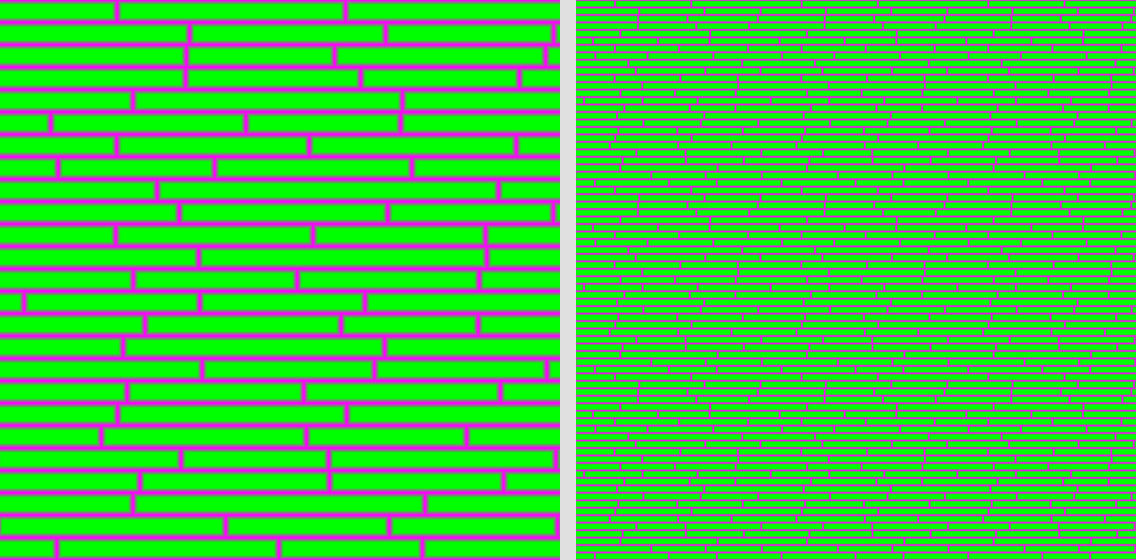
Left: one tile. Right: repeated 3 by 3.
Reproduce this pattern procedurally as a three.js fragment shader.

```glsl
varying vec2 vUv;

const float ROWS = 25.0;
const float SHORT_ROWS = 7.0;    // rows that hold two planks instead of three
const float JITTER = 0.32;       // joint shift as a share of plank length
const float LINE_INNER = 0.0005; // half width of the solid core
const float LINE_OUTER = 0.0088; // half width including the soft edge
const vec3 PLANK_COLOR = vec3(0.0, 1.0, 0.0);
const vec3 LINE_COLOR = vec3(1.0, 0.0, 1.0);

float hash(vec2 p) {
  vec3 q = fract(vec3(p.xyx) * 0.1031);
  q += dot(q, q.yzx + 33.33);
  return fract((q.x + q.y) * q.z);
}

// Distance to the nearest whole number, so it wraps at the edges
float wrapDistance(float x) {
  return abs(fract(x + 0.5) - 0.5);
}

float planksInRow(float row) {
  return mod(row * SHORT_ROWS, ROWS) < SHORT_ROWS ? 2.0 : 3.0;
}

// Distance to the nearest upright joint of a row
float jointDistance(float x, float row) {
  float count = planksInRow(row);
  float offset = hash(vec2(row, 17.0));
  float nearest = 1.0;
  for (int i = 0; i < 3; i++) {
    float index = float(i);
    if (index >= count) break;
    float shift = JITTER * (hash(vec2(row, index + 41.0)) - 0.5);
    float joint = offset + (index + shift) / count;
    nearest = min(nearest, wrapDistance(x - joint));
  }
  return nearest;
}

float softLine(float distanceToLine) {
  return clamp((LINE_OUTER - distanceToLine) / (LINE_OUTER - LINE_INNER), 0.0, 1.0);
}

void main() {
  float y = vUv.y * ROWS;
  float row = ROWS - 1.0 - min(floor(y), ROWS - 1.0);
  float seam = wrapDistance(y) / ROWS;
  float joint = jointDistance(vUv.x, row);
  float line = softLine(min(seam, joint));
  gl_FragColor = vec4(mix(PLANK_COLOR, LINE_COLOR, line), 1.0);
}
```
